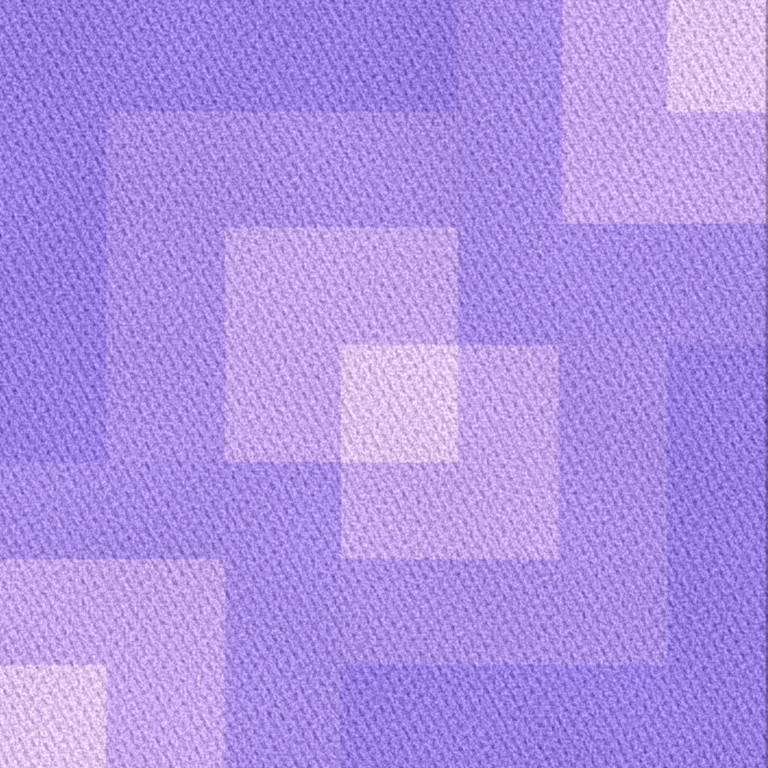
A Shadertoy shader for this background:

```glsl
// Lilac twill cloth with nested translucent squares stepping along both diagonals.
#define RIB_COUNT 76.0
#define STITCH_COUNT 54.0
#define GRAIN_SCALE 235.0
#define GROOVE_DEPTH 0.13
#define GRAIN_DEPTH 0.19
#define EDGE_SOFTNESS 0.0016
#define VIOLET vec3(0.595, 0.495, 0.885)
#define LAVENDER vec3(0.665, 0.555, 0.900)
#define LILAC vec3(0.765, 0.640, 0.920)
#define PALE_PINK vec3(0.865, 0.755, 0.935)

const float TAU = 6.2831853;

// Band borders, counted from the left and from the top
const float COLUMN_CUTS[6] = float[6](0.138, 0.293, 0.444, 0.596, 0.727, 0.869);
const float ROW_CUTS[6] = float[6](0.146, 0.296, 0.449, 0.602, 0.728, 0.866);

vec2 gradient(vec2 cell) {
    float angle = TAU * fract(sin(dot(cell, vec2(127.1, 311.7))) * 43758.5);
    return vec2(cos(angle), sin(angle));
}

float gradientNoise(vec2 p) {
    vec2 i = floor(p), f = p - i;
    vec2 u = f * f * f * (f * (f * 6.0 - 15.0) + 10.0);
    vec2 e = vec2(0.0, 1.0);
    float low = mix(dot(gradient(i), f), dot(gradient(i + e.yx), f - e.yx), u.x);
    float high = mix(dot(gradient(i + e.xy), f - e.xy), dot(gradient(i + e.yy), f - e.yy), u.x);
    return mix(low, high, u.y);
}

// Soft-edged band index from 0 to 6 on each axis
vec2 bandIndex(vec2 p) {
    vec2 index = vec2(0.0);
    for (int k = 0; k < 6; k++) {
        vec2 cut = vec2(COLUMN_CUTS[k], ROW_CUTS[k]);
        // The upper right squares sit slightly off the grid
        if (k == 4 && p.y < 0.35) cut.x += 0.005;
        if (k == 1 && p.x > 0.65) cut.y -= 0.005;
        index += smoothstep(cut - EDGE_SOFTNESS, cut + EDGE_SOFTNESS, p);
    }
    return index;
}

// Number of overlapping layers, 0 to 3, built from four nested corners
float layerLevel(vec2 band) {
    vec2 inner = min(band, 3.0);
    vec2 outer = min(6.0 - band, 3.0);
    float topLeft = min(inner.x, inner.y);
    float bottomRight = min(outer.x, outer.y);
    float topRight = min(band.x - 3.0, 3.0 - band.y);
    float bottomLeft = min(3.0 - band.x, band.y - 3.0);
    // The outer corner squares start from a deeper tone
    topRight -= 0.2 * clamp(2.0 - topRight, 0.0, 1.0);
    bottomLeft -= 0.2 * clamp(2.0 - bottomLeft, 0.0, 1.0);
    vec2 middle = clamp(band - 2.0, 0.0, 1.0);
    vec2 beyond = clamp(band - 3.0, 0.0, 1.0);
    float left = mix(topLeft, mix(bottomLeft, bottomRight, middle.x), beyond.y);
    float right = mix(topRight, bottomRight, middle.y);
    return mix(left, right, beyond.x);
}

vec3 layerColor(float level) {
    vec3 color = mix(VIOLET, LAVENDER, clamp(level, 0.0, 1.0));
    color = mix(color, LILAC, clamp(level - 1.0, 0.0, 1.0));
    return mix(color, PALE_PINK, clamp(level - 2.0, 0.0, 1.0));
}

// Regular diagonal grooves, broken by slanted stitch rows, with fibre grain
float twill(vec2 uv) {
    float across = dot(uv, vec2(0.88, 0.475));
    float along = dot(uv, vec2(0.475, -0.88));
    float rib = across * RIB_COUNT + 0.16 * gradientNoise(uv * 40.0);
    float stitch = cos(TAU * (along * STITCH_COUNT + rib * 0.36));
    float groove = smoothstep(-0.1, 1.0, cos(TAU * rib)) * (0.65 + 0.35 * stitch);
    float grain = gradientNoise(vec2(across, along * 0.8) * GRAIN_SCALE);
    grain += 0.8 * gradientNoise(uv * GRAIN_SCALE * 1.5 + 31.4);
    return 0.028 - GROOVE_DEPTH * groove + GRAIN_DEPTH * grain;
}

void mainImage(out vec4 fragColor, in vec2 fragCoord) {
    vec2 uv = fragCoord / iResolution.xy;

    // Square layers
    vec3 color = layerColor(layerLevel(bandIndex(vec2(uv.x, 1.0 - uv.y))));

    // Woven surface and uneven dye
    color += twill(uv) + 0.025 * gradientNoise(uv * 6.0);

    // Thin shaded hem on the right
    color *= 1.0 - 0.3 * smoothstep(0.995, 0.999, uv.x);

    fragColor = vec4(clamp(color, 0.0, 1.0), 1.0);
}
```
